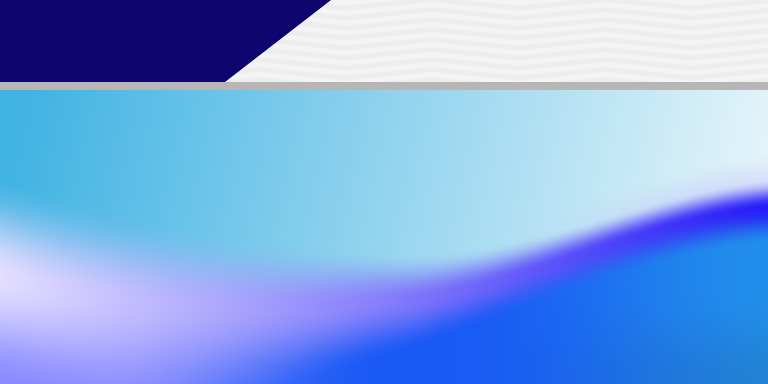
This background is drawn by a Shadertoy shader. Its source:

```glsl
// Split banner: navy slant and pale zigzags above a soft blue and lavender wave.

const vec3 NAVY = vec3(0.05, 0.015, 0.43);
const vec3 PAPER = vec3(0.957);
const vec3 PAPER_LINE = vec3(0.928);
const vec3 DIVIDER = vec3(0.715);
const vec3 SKY_DEEP = vec3(0.25, 0.70, 0.89);
const vec3 SKY_PALE = vec3(0.90, 0.96, 0.98);
const vec3 LAVENDER = vec3(0.89, 0.87, 1.0);
const vec3 VIOLET_BLUE = vec3(0.15, 0.11, 0.97);
const vec3 PERIWINKLE = vec3(0.54, 0.55, 1.0);
const vec3 ROYAL = vec3(0.10, 0.35, 0.96);
const vec3 AZURE = vec3(0.13, 0.56, 0.92);

const float BAND_BOTTOM = 0.7865;
const float PANEL_TOP = 0.766;

// Antialiased coverage of the region where dist is positive
float cover(float dist, float pixel) {
    return smoothstep(-0.5 * pixel, 0.5 * pixel, dist);
}

// Triangle wave from 0 to 1 with period 1
float triangle(float x) {
    return abs(2.0 * fract(x) - 1.0);
}

// Height of the wave: a shallow dip at left, a rising crest at right
float waveHeight(float x) {
    float dip = min(x - 0.9, 0.0);
    return 0.28 + 0.165 * dip * dip + 0.22 * smoothstep(1.02, 2.08, x);
}

// Repeated chevron lines on pale paper
vec3 zigzagPaper(vec2 p, float pixel) {
    float spacing = 0.026;
    float row = p.y + 0.022 * triangle(p.x / 0.45);
    float dist = (0.25 - abs(fract(row / spacing) - 0.5)) * spacing;
    return mix(PAPER, PAPER_LINE, cover(dist, 2.0 * pixel));
}

// Navy block with a slanted right edge over the paper
vec3 topBand(vec2 p, float pixel) {
    vec2 slantNormal = normalize(vec2(-1.0, 1.293));
    float slant = dot(p - vec2(0.586, BAND_BOTTOM), slantNormal);
    return mix(zigzagPaper(p, pixel), NAVY, cover(slant, pixel));
}

// Tilted sky gradient
vec3 skyColor(vec2 p) {
    float t = clamp(0.5 * (p.x - 0.22 * (p.y - 0.5)), 0.0, 1.0);
    return mix(SKY_DEEP, SKY_PALE, t);
}

// Blue body below the wave, darker toward the lower right
vec3 bodyColor(vec2 p) {
    vec3 color = mix(PERIWINKLE, ROYAL, smoothstep(0.25, 1.0, p.x));
    color = mix(color, AZURE, smoothstep(1.15, 2.05, p.x));
    float shade = smoothstep(1.2, 2.0, p.x) * smoothstep(0.25, 0.0, p.y);
    return color - shade * vec3(0.0, 0.05, 0.09);
}

// Sky, glowing ridge and body blended by depth below the wave line
vec3 wavePanel(vec2 p) {
    float depth = waveHeight(p.x) - p.y;
    float softness = mix(0.144, 0.036, smoothstep(-0.4, 1.75, p.x));
    float falloff = mix(0.28, 0.095, smoothstep(0.3, 1.4, p.x));
    vec3 ridge = mix(LAVENDER, VIOLET_BLUE, clamp(0.5 * p.x, 0.0, 1.0));

    float haze = 0.5 * smoothstep(1.2, 2.0, p.x) * smoothstep(-0.11, 0.0, depth);
    vec3 color = mix(skyColor(p), vec3(0.75, 0.75, 0.97), haze);
    color = mix(color, ridge, smoothstep(-softness, softness, depth));
    float body = smoothstep(softness, softness + falloff, depth);
    return mix(color, bodyColor(p), body);
}

void mainImage(out vec4 fragColor, in vec2 fragCoord) {
    float pixel = 1.0 / iResolution.y;
    vec2 p = fragCoord * pixel;

    // Stack the panel, divider and top band
    vec3 color = mix(wavePanel(p), DIVIDER, cover(p.y - PANEL_TOP, pixel));
    color = mix(color, topBand(p, pixel), cover(p.y - BAND_BOTTOM, pixel));
    fragColor = vec4(color, 1.0);
}
```
